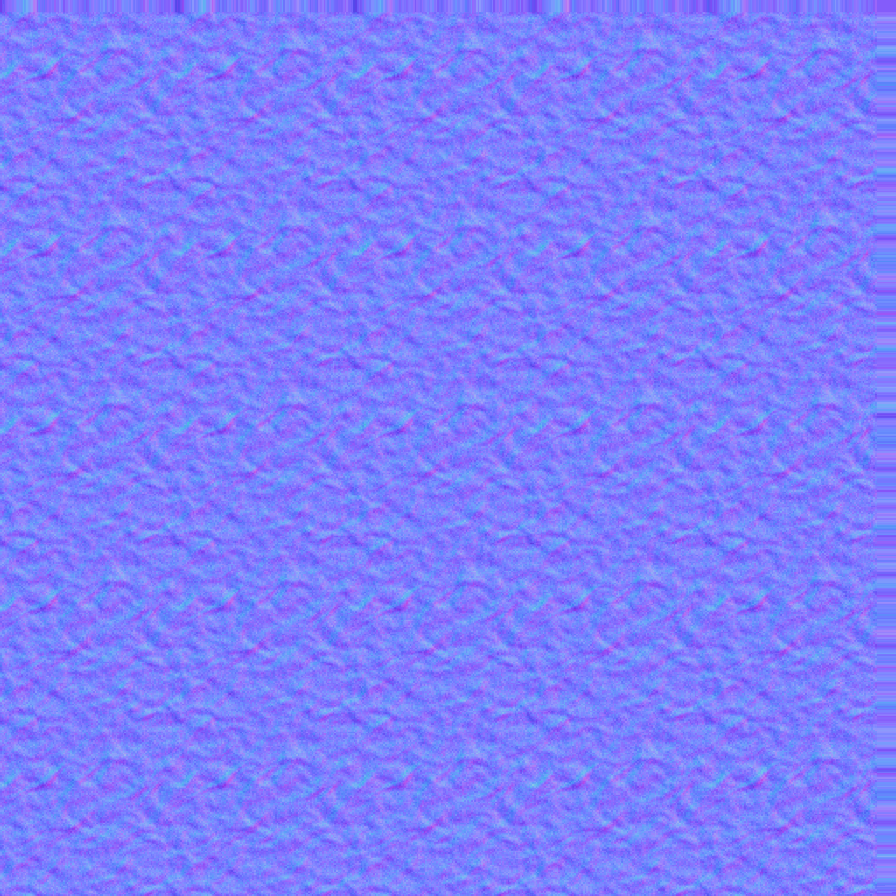
Give the GLSL for this texture map, as a three.js fragment shader.

```glsl
varying vec2 vUv;

vec2 hash2(vec2 p) {
  vec3 a = fract(p.xyx * vec3(0.1031, 0.1030, 0.0973));
  a += dot(a, a.yzx + 33.33);
  return fract((a.xx + a.yz) * a.zy);
}

vec2 latticeGradient(vec2 cell, vec2 period, float seed) {
  float angle = 6.2832 * hash2(mod(cell, period) + seed).x;
  return vec2(cos(angle), sin(angle));
}

// Gradient noise that repeats once per unit of q
float tileNoise(vec2 q, vec2 period, float seed) {
  vec2 p = q * period;
  vec2 i = floor(p);
  vec2 f = p - i;
  vec2 u = f * f * f * (f * (f * 6.0 - 15.0) + 10.0);
  vec2 o = vec2(1.0, 0.0);
  float a = dot(latticeGradient(i, period, seed), f);
  float b = dot(latticeGradient(i + o.xy, period, seed), f - o.xy);
  float c = dot(latticeGradient(i + o.yx, period, seed), f - o.yx);
  float d = dot(latticeGradient(i + o.xx, period, seed), f - o.xx);
  return mix(mix(a, b, u.x), mix(c, d, u.x), u.y);
}

// Lumpy surface with thin ridges rising to the right
float surfaceHeight(vec2 q) {
  q += 0.035 * vec2(tileNoise(q, vec2(6.0), 11.0), tileNoise(q, vec2(6.0), 29.0));
  float lumps = tileNoise(q, vec2(8.0, 11.0), 47.0);
  lumps += 0.4 * tileNoise(q, vec2(17.0, 21.0), 83.0);
  vec2 slanted = vec2(q.x - q.y, q.y);
  float fold = tileNoise(slanted, vec2(5.0, 3.0), 131.0);
  float patches = smoothstep(-0.2, 0.25, tileNoise(q, vec2(4.0), 173.0));
  return lumps + 0.45 * patches * exp(-45.0 * fold * fold);
}

void main() {
  // Five tiles each way; the last texels stretch to the right and top edges
  vec2 p = min(vUv, vec2(0.979, 0.987));
  vec2 q = p / 0.198;

  // Slope by central differences
  vec2 e = vec2(0.006, 0.0);
  vec2 slope = vec2(surfaceHeight(q + e.xy) - surfaceHeight(q - e.xy),
                    surfaceHeight(q + e.yx) - surfaceHeight(q - e.yx)) / (2.0 * e.x);

  // Fine grain, nearly bell shaped
  vec2 cell = floor(p * 512.0);
  vec2 grain = hash2(cell + 7.0) + hash2(cell + 619.0) - 1.0;

  vec2 tilt = clamp(-0.0125 * slope + 0.17 * grain - vec2(0.01, 0.006), -0.6, 0.6);
  vec3 normal = vec3(tilt, sqrt(1.0 - dot(tilt, tilt)));
  gl_FragColor = vec4(0.5 + 0.5 * normal, 1.0);
}
```
